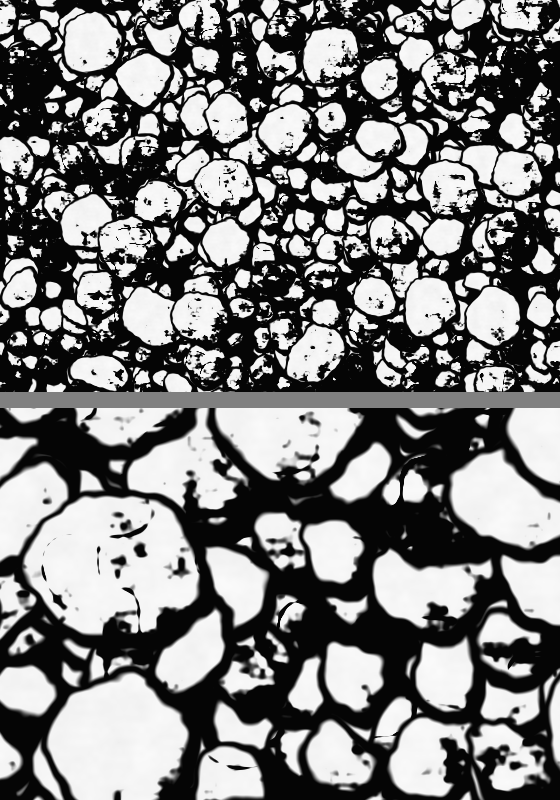
Top, the full canvas; bottom, a detail of the centre.
Reproduce this texture procedurally as a WebGL 2 fragment shader.

```glsl
#version 300 es
precision highp float;
// Heap of pale rounded pebbles with dark gaps and inky speckles, in hard black and white.

#define FINEST_CELL 0.058  // grid cell of the smallest stones, in canvas heights
#define GROWTH 1.38        // size ratio between layers
#define LAYERS 4
#define SIDES 7
#define ROUNDNESS 9.0      // higher gives sharper corners
#define GAP 0.009          // width of the dark rim around stones
#define SOFT 0.0019        // half width of an edge
#define BRIGHTNESS 1.0
#define ROUGH_DARKNESS 0.72
#define GRAIN_SCALE 46.0
#define GRAIN_CONTRAST 1.65

uniform vec2 u_resolution;
out vec4 fragColor;

const float TAU = 6.28318;

float hash(vec2 p) {
  return fract(sin(dot(p, vec2(127.1, 311.7))) * 43758.5);
}

float noise(vec2 p) {
  vec2 i = floor(p), f = fract(p);
  f = f * f * (3.0 - 2.0 * f);
  return mix(mix(hash(i), hash(i + vec2(1, 0)), f.x),
             mix(hash(i + vec2(0, 1)), hash(i + vec2(1, 1)), f.x), f.y);
}

float grainNoise(vec2 p) {
  return 0.5 * noise(p) + 0.3 * noise(p * 2.1 + 7.3) + 0.2 * noise(p * 4.4 + 3.1);
}

// Smooth maximum of randomly placed half planes: a rounded, irregular polygon.
float stoneDistance(vec2 v, float radius, float slim, float turn, vec2 seed) {
  float sum = 0.0;
  for (int i = 0; i < SIDES; i++) {
    float k = float(i);
    float a = TAU * (k + 0.6 * hash(seed + k * 1.7)) / float(SIDES);
    float support = radius * length(vec2(cos(a), slim * sin(a)))
                  * mix(0.82, 1.12, hash(seed + k * 2.3 + 5.0));
    vec2 normal = vec2(cos(a + turn), sin(a + turn));
    sum += exp(ROUNDNESS * (dot(v, normal) - support) / radius);
  }
  return log(sum) * radius / ROUNDNESS;
}

// Share of white left on a stone after shading, blotches and cracks.
float stoneInk(vec2 p, vec2 local, vec2 seed, float grain) {
  float rough = hash(seed + 9.4);
  rough *= rough;
  float lit = dot(local, vec2(-0.5, 0.6));
  float vein = abs(noise(p * 24.0 + seed * 3.7) - 0.5);
  float crack = 1.0 - smoothstep(0.0, 0.06, vein);
  float light = BRIGHTNESS - ROUGH_DARKNESS * rough + 0.42 * lit
              + GRAIN_CONTRAST * (grain - 0.5)
              - crack * (0.08 + 0.5 * rough)
              + 0.3 * (noise(p * 3.5) - 0.5);
  return smoothstep(0.4, 0.6, light);
}

void main() {
  vec2 p = gl_FragCoord.xy / u_resolution.y;

  // Chipped outlines: coarse and fine wobble of the plane
  vec2 wobble = vec2(noise(p * 28.0), noise(p * 28.0 + 40.0)) - 0.5;
  vec2 chips = vec2(noise(p * 95.0), noise(p * 95.0 + 60.0)) - 0.5;
  vec2 warped = p + 0.009 * wobble + 0.005 * chips;

  float mask = 0.0;
  vec2 topSeed = vec2(0.0), topLocal = vec2(0.0);

  // Small stones first, larger ones laid over them
  for (int layer = 0; layer < LAYERS; layer++) {
    float level = float(layer);
    float cell = FINEST_CELL * pow(GROWTH, level);
    vec2 home = floor(warped / cell);
    for (int y = -1; y <= 1; y++)
    for (int x = -1; x <= 1; x++) {
      vec2 id = home + vec2(x, y);
      vec2 seed = id + 37.3 * (level + 1.0);
      if (hash(seed) > 0.95 - 0.2 * level) continue;

      vec2 jitter = vec2(hash(seed + 1.1), hash(seed + 2.2)) - 0.5;
      float radius = cell * mix(0.38, 0.55, hash(seed + 3.3));
      vec2 v = warped - (id + 0.5 + 0.68 * jitter) * cell;
      if (length(v) > 1.8 * radius + GAP) continue;

      float slim = mix(0.52, 1.0, hash(seed + 4.4));
      float d = stoneDistance(v, radius, slim, TAU * hash(seed + 5.5), seed);

      // Rim is wider on the shaded lower right
      float shade = dot(v / max(length(v), 1e-4), vec2(0.7, -0.7));
      float rim = GAP * (1.0 + 0.5 * shade);
      mask *= smoothstep(rim - SOFT, rim + SOFT, d);
      if (d < SOFT) {
        mask = 1.0 - smoothstep(-SOFT, SOFT, d);
        topSeed = seed;
        topLocal = v / radius;
      }
    }
  }

  float grain = grainNoise(p * GRAIN_SCALE + topSeed * 5.3);
  float white = 0.96 + 0.06 * (grain - 0.5);
  float value = mix(0.02, white, mask * stoneInk(p, topLocal, topSeed, grain));
  fragColor = vec4(vec3(value), 1.0);
}
```
